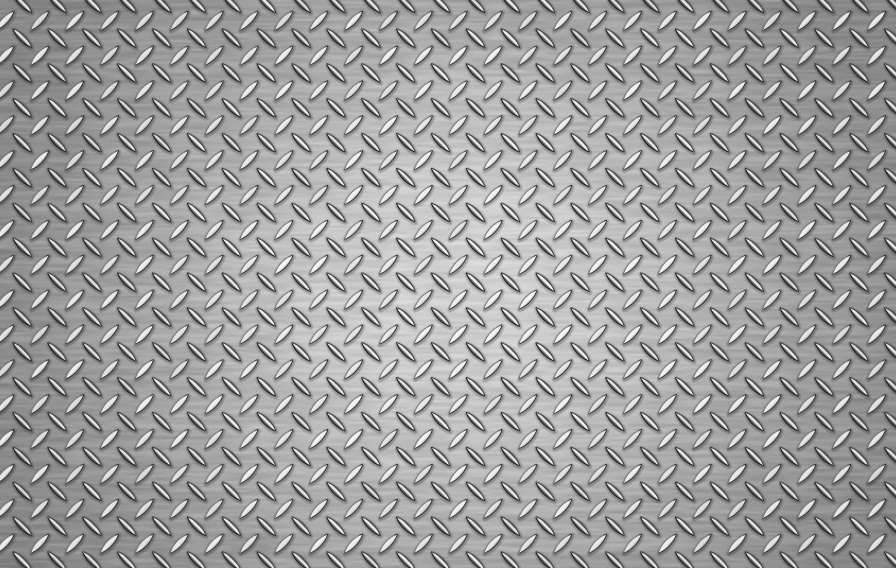
Give the GLSL for this texture, as a WebGL 1 fragment shader.

```glsl
precision highp float;
// Steel tread plate: about 25.7 by 16.3 repeats of two raised lens-shaped
// bars, one leaning each way and offset by half a cell, laid over brushed
// metal that is lit from the middle and falls off towards the corners.
uniform vec2 u_resolution;

float hash(vec2 p) {
  return fract(sin(dot(p, vec2(127.1, 311.7))) * 43758.5453);
}

float noise(vec2 p) {
  vec2 i = floor(p), f = fract(p);
  f = f * f * (3.0 - 2.0 * f);
  return mix(mix(hash(i), hash(i + vec2(1.0, 0.0)), f.x),
             mix(hash(i + vec2(0.0, 1.0)), hash(i + 1.0), f.x), f.y);
}

// Signed distance to an upright lens with slightly rounded tips
float lens(vec2 q) {
  const float halfLength = 0.36;
  const float halfWidth = 0.078;
  float radius = (halfLength * halfLength + halfWidth * halfWidth) / (2.0 * halfWidth);
  float offset = radius - halfWidth;
  q = abs(q);
  float d = (q.y - halfLength) * offset > q.x * halfLength
    ? length(q - vec2(0.0, halfLength))
    : length(q + vec2(offset, 0.0)) - radius;
  return d - 0.024;
}

// Coverage of a region with negative distance, softened over one pixel
float cover(float d, float pixel) {
  return 1.0 - smoothstep(-0.6 * pixel, 0.6 * pixel, d);
}

// Bar coordinates: x across the bar, y along it
vec2 barSpace(vec2 p, vec2 along) {
  return vec2(dot(p, vec2(along.y, -along.x)), dot(p, along));
}

// Soft contact shadow, falling down and to the right
float shadow(vec2 p, vec2 along) {
  float d = lens(barSpace(p - vec2(0.015, -0.035), along));
  return 0.28 * (1.0 - smoothstep(-0.02, 0.09, d));
}

void main() {
  vec2 p = gl_FragCoord.xy / u_resolution.x;
  vec2 centre = vec2(0.51, 0.5 * u_resolution.y / u_resolution.x);
  float pixel = 25.7 / u_resolution.x;

  // Plate with a central glow
  float glow = smoothstep(0.0, 0.64, length((p - centre) * vec2(1.0, 1.12)));
  float tone = mix(0.82, 0.53, glow);

  // Horizontal brushing, coarse and fine
  tone += 0.07 * (noise(p * vec2(14.0, 240.0)) - 0.5);
  tone += 0.07 * (noise(p * vec2(45.0, 420.0) + 37.0) - 0.5);

  // Cells of the two interleaved lattices
  vec2 risingGrid = p * 25.7 - vec2(0.14, 0.70) + 0.5;
  vec2 fallingGrid = risingGrid + 0.5;
  vec2 risingCell = fract(risingGrid) - 0.5;
  vec2 fallingCell = fract(fallingGrid) - 0.5;
  vec2 risingAxis = normalize(vec2(0.95, 1.0));
  vec2 fallingAxis = normalize(vec2(-1.0, 1.0));

  tone *= 1.0 - shadow(risingCell, risingAxis);
  tone *= 1.0 - shadow(fallingCell, fallingAxis);

  // Rising bar: white face, dark lower right rim and upper tip
  vec2 q = barSpace(risingCell, risingAxis);
  float d = lens(q);
  float rim = mix(0.50, 0.22, smoothstep(-0.06, 0.05, q.x));
  rim = mix(rim, 0.18, smoothstep(0.24, 0.36, q.y));
  float face = mix(0.97, 0.74, smoothstep(0.01, 0.08, q.x));
  face -= 0.07 * hash(floor(risingGrid)) + 0.05 * glow;
  tone = mix(tone, rim, cover(d, pixel));
  tone = mix(tone, face, cover(d + 0.028, pixel));

  // Falling bar: near-black rim, grey flanks and a bright ridge
  q = barSpace(fallingCell, fallingAxis);
  d = lens(q);
  rim = mix(0.13, 0.30, smoothstep(-0.05, 0.06, q.x));
  float ridge = 1.0 - smoothstep(0.015, 0.055, abs(q.x - 0.012));
  face = mix(0.45, 0.96, ridge);
  face -= 0.07 * hash(floor(fallingGrid) + 51.0) + 0.05 * glow;
  tone = mix(tone, rim, cover(d, pixel));
  tone = mix(tone, face, cover(d + 0.032, pixel));

  gl_FragColor = vec4(vec3(clamp(tone, 0.0, 1.0)), 1.0);
}
```
